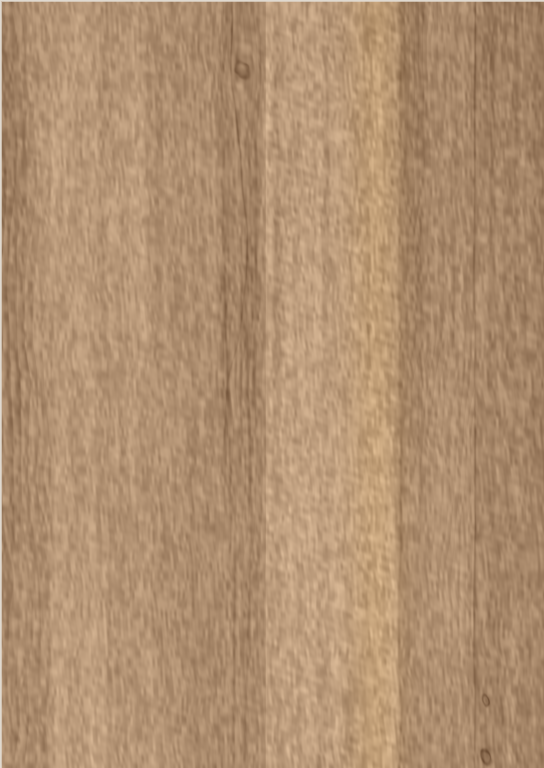
Write a Shadertoy shader that draws this texture.

```glsl
// Vertical planks of pale walnut veneer with fine fibres, dark veins and small knots.

const vec3 MEAN_WOOD = vec3(0.692, 0.566, 0.444);
const vec3 TONE_AXIS = vec3(1.0, 0.98, 0.90);     // colour change per unit of tone
const vec3 HONEY     = vec3(0.010, 0.002, -0.028); // warm tint of the pale band
const vec3 EDGE_PALE = vec3(0.88, 0.85, 0.81);
const float SEAM_LEFT = 0.346, BAND_EDGE = 0.521, SEAM_RIGHT = 0.618;
const float FIBRE = 0.125, FLECK = 0.085, STREAK = 0.060, HAIR = 0.055;
const float RING_DEPTH = 0.060, VEIN_DEPTH = 0.075, CRACK_DEPTH = 0.17;
const vec2 KNOT = vec2(0.316, 0.909);
const int VEINS = 9;
// Slow tone changes across the width, without the jumps at the seams.
const float COLUMN_TONE[17] = float[17](
    -0.070, -0.010, 0.026, 0.002, 0.005, -0.014, -0.027, -0.040, -0.036,
    -0.025, -0.025, -0.020, -0.036, -0.014, -0.012, -0.020, -0.022);

float hash(vec2 p) {
    vec3 q = fract(vec3(p.xyx) * 0.1031);
    q += dot(q, q.yzx + 33.33);
    return fract((q.x + q.y) * q.z);
}

float noise(vec2 p) {
    vec2 i = floor(p), f = fract(p);
    f = f * f * (3.0 - 2.0 * f);
    return mix(mix(hash(i), hash(i + vec2(1, 0)), f.x),
               mix(hash(i + vec2(0, 1)), hash(i + vec2(1, 1)), f.x), f.y);
}

float centred(vec2 p) { return noise(p + 40.0) - 0.5; }

float line(float d, float width) { return exp(-d * d / (width * width)); }

// Growth ring: slow darkening followed by a quick return.
float ring(float field) {
    float f = fract(field);
    return smoothstep(0.1, 0.75, f) * smoothstep(1.0, 0.8, f);
}

float columnTone(float u) {
    float c = clamp(u, 0.0, 0.9999) * 16.0;
    int i = int(c);
    return mix(COLUMN_TONE[i], COLUMN_TONE[i + 1], smoothstep(0.0, 1.0, fract(c)));
}

// Small dark knot with a paler heart; r is its size.
float knot(vec2 p, vec2 centre, vec2 r) {
    vec2 d = (p - centre) / r;
    d.x += 0.5 * d.y + 0.8 * centred(p * 140.0);
    float l = length(d);
    return 0.55 * exp(-l * l) + 0.6 * line(l - 1.0, 0.35);
}

float ringTone(vec2 p) {
    float wobble = centred(vec2(p.x * 12.0, p.y * 5.0)) + 0.4 * centred(p * vec2(50, 16));
    float straight = ring(p.x * 88.0 + 2.2 * wobble + 1.5 * p.y);
    float tight = ring(p.x * 125.0 + 3.0 * wobble - 3.0 * p.y);
    float arches = ring(length((p - vec2(0.73, 0.88)) * vec2(1.0, 0.2)) * 72.0 + 1.4 * wobble);
    float leftEdge = 1.0 - smoothstep(0.025, 0.10, p.x);
    float heart = smoothstep(0.25, 0.30, p.x) * step(p.x, SEAM_LEFT);
    float greyBand = smoothstep(BAND_EDGE - 0.01, BAND_EDGE + 0.02, p.x) * step(p.x, SEAM_RIGHT);
    float rightPlank = step(SEAM_RIGHT, p.x);
    float fade = 0.35 + 0.9 * noise(p * vec2(30, 4));
    return -RING_DEPTH * fade * (straight * leftEdge + 0.45 * tight * (heart + greyBand)
                                 + 0.6 * arches * rightPlank);
}

float veinTone(vec2 p) {
    float sum = 0.0;
    for (int i = 0; i < VEINS; i++) {
        float k = float(i);
        float x = mix(0.275, 0.340, hash(vec2(k, 3.0))) + 0.024 * centred(vec2(k * 7.0, p.y * 3.0));
        float middle = hash(vec2(k, 9.0));
        float reach = line(p.y - middle, 0.15 + 0.15 * hash(vec2(k, 5.0)));
        sum += reach * line(p.x - x, 0.0022) * (0.4 + 0.7 * noise(vec2(k, p.y * 25.0)));
    }
    // The long split that leaves the knot and drifts down the heartwood.
    float path = 0.300 + 0.022 * line(p.y - 0.70, 0.14) - 0.014 * smoothstep(0.60, 0.30, p.y)
               + 0.008 * centred(vec2(2.0, p.y * 16.0));
    float split = line(p.x - path, 0.0016) * smoothstep(0.25, 0.75, p.y)
                * (0.35 + 0.65 * noise(vec2(8.0, p.y * 18.0)));
    float drift = 0.002 * centred(vec2(5.0, p.y * 14.0));
    float seam = line(p.x - SEAM_RIGHT - drift, 0.0016) * (0.15 + 0.5 * noise(vec2(4.0, p.y * 9.0)));
    seam += 0.25 * line(p.x - BAND_EDGE - 2.0 * drift, 0.002);
    return -VEIN_DEPTH * sum - CRACK_DEPTH * (split + seam);
}

void mainImage(out vec4 fragColor, in vec2 fragCoord) {
    vec2 uv = fragCoord / iResolution.xy;
    vec2 p = fragCoord / iResolution.y;
    float pixel = 1.0 / iResolution.y;

    // Grain bends around the main knot.
    vec2 away = (p - KNOT) / vec2(0.022, 0.05);
    vec2 g = p;
    g.x -= 0.010 * away.x * exp(-dot(away, away));

    // Planks
    float middle = smoothstep(-0.001, 0.001, p.x - SEAM_LEFT);
    float band = smoothstep(-0.006, 0.006, p.x - BAND_EDGE + 0.006 * centred(vec2(1.0, p.y * 6.0)));
    float right = smoothstep(-0.001, 0.001, p.x - SEAM_RIGHT);
    float tone = columnTone(uv.x) + 0.070 * middle - 0.070 * band - 0.030 * right;
    tone += 0.035 * (0.47 - p.y) + 0.03 * centred(p * vec2(9, 3));

    // Long streaks, short fibres and cross-grain flecks
    tone += STREAK * centred(g * vec2(75, 1.3)) + HAIR * centred(g * vec2(190, 5));
    vec2 lean = vec2(g.x + 0.06 * g.y + 0.004 * centred(g * 30.0), g.y);
    tone += FIBRE * centred(lean * vec2(310, 80));
    float pale = middle * (1.0 - band);
    tone += FLECK * (0.6 + 0.4 * pale) * centred(vec2(g.x * 125.0, g.y * 150.0 + g.x * 60.0));

    // Rings, veins and knots
    tone += ringTone(g) + veinTone(g);
    tone -= 0.16 * knot(p, KNOT, vec2(0.007, 0.010));
    tone -= 0.20 * knot(p, vec2(0.632, 0.088), vec2(0.004, 0.007));
    tone -= 0.22 * knot(p, vec2(0.633, 0.014), vec2(0.005, 0.009));

    vec3 colour = MEAN_WOOD + 0.008 + tone * TONE_AXIS;
    colour += HONEY * line(p.x - 0.490, 0.035);

    // Pale rim at the left and top
    float rim = max(1.0 - smoothstep(0.0015, 0.0015 + pixel, p.x), smoothstep(0.9985 - pixel, 0.9985, p.y));
    fragColor = vec4(mix(colour, EDGE_PALE, rim), 1.0);
}
```
